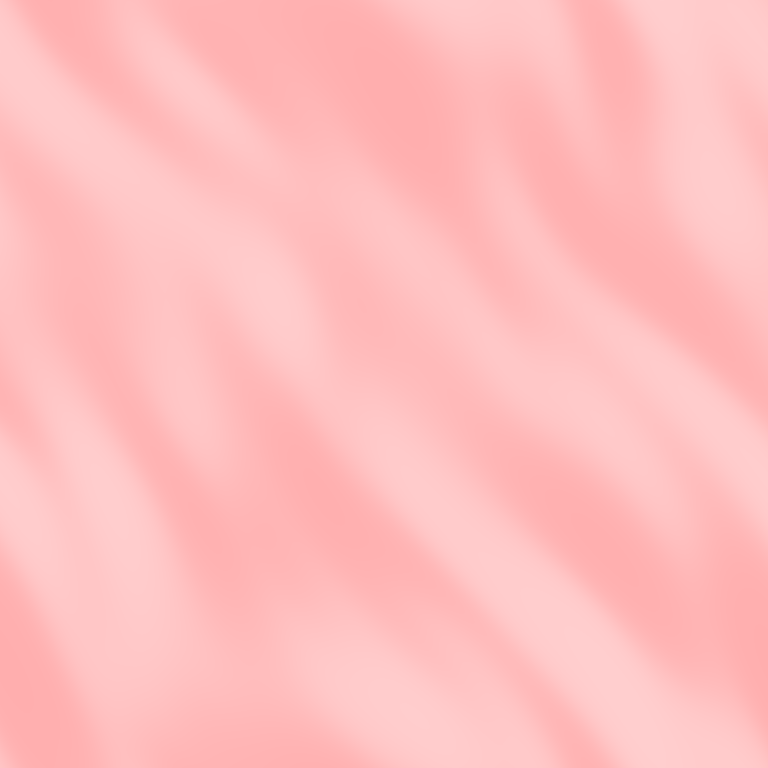
A Shadertoy shader for this background:

```glsl
// Soft pink satin: blurred diagonal streaks that tile seamlessly.

const float TAU = 6.2831853;
const vec2 CELLS = vec2(7.0, 3.0);  // noise cells across and up the tile
const float SLANT = 4.0;            // whole cells of shear per tile height

// Random unit gradient for a lattice cell, from an integer hash
vec2 cellGradient(vec2 cell, uint seed) {
    // Wrap the sheared lattice: one tile up equals SLANT cells sideways
    float tile = floor(cell.y / CELLS.y);
    cell = vec2(mod(cell.x - SLANT * tile, CELLS.x), cell.y - CELLS.y * tile);
    uint h = uint(cell.x + 0.5) * 1597334677u
           ^ uint(cell.y + 0.5) * 3812015801u
           ^ seed * 2654435769u;
    h = (h ^ (h >> 16)) * 2246822519u;
    h = (h ^ (h >> 13)) * 3266489917u;
    h ^= h >> 16;
    float angle = TAU * float(h >> 8) / 16777216.0;
    return vec2(cos(angle), sin(angle));
}

float gradientNoise(vec2 p, uint seed) {
    vec2 cell = floor(p);
    vec2 f = p - cell;
    vec2 w = f * f * f * (f * (f * 6.0 - 15.0) + 10.0);
    vec2 e = vec2(1.0, 0.0);
    float a = dot(cellGradient(cell, seed), f);
    float b = dot(cellGradient(cell + e.xy, seed), f - e.xy);
    float c = dot(cellGradient(cell + e.yx, seed), f - e.yx);
    float d = dot(cellGradient(cell + e.xx, seed), f - e.xx);
    return mix(mix(a, b, w.x), mix(c, d, w.x), w.y);
}

void mainImage(out vec4 fragColor, in vec2 fragCoord) {
    vec2 uv = fragCoord / iResolution.xy;

    // Sheared coordinates: x runs across the streaks, y along them
    vec2 p = vec2(CELLS.x * uv.x + SLANT * uv.y, CELLS.y * uv.y);

    // Gentle periodic sway
    p.x += 0.16 * sin(TAU * (uv.x - uv.y) + 0.8) + 0.1 * sin(TAU * (uv.x + 2.0 * uv.y));

    // Two offset layers hide the lattice
    float folds = gradientNoise(p, 3u) + gradientNoise(p + 0.5, 11u);

    // Even out the tones between the dark and light pink
    float light = 0.5 + 0.5 * tanh(2.8 * folds);
    fragColor = vec4(1.0, vec2(mix(0.68, 0.81, light)), 1.0);
}
```
